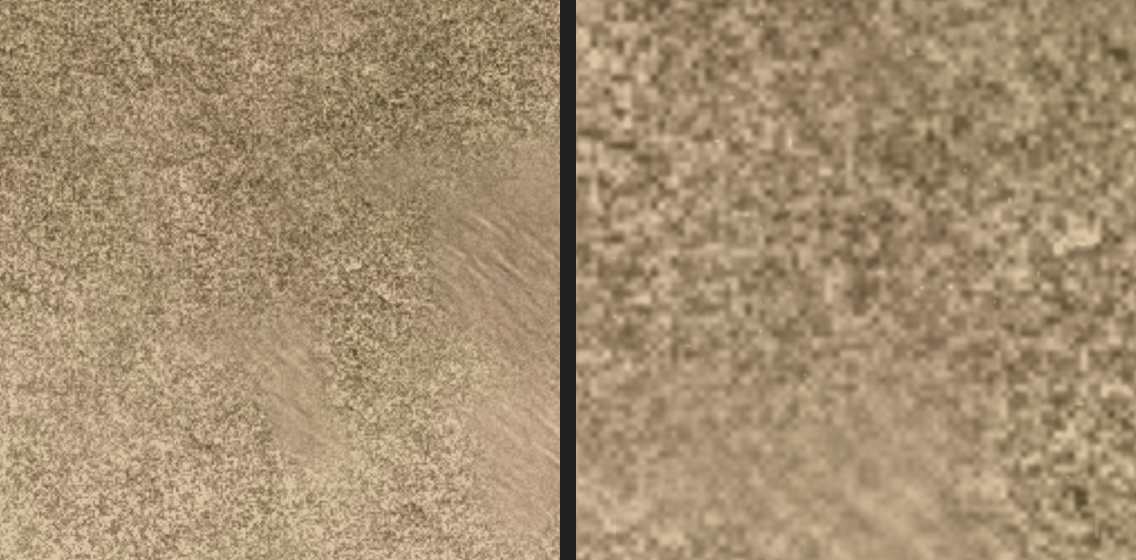
Left: the whole. Right: its middle third, enlarged.
This texture is drawn by a Shadertoy shader. Its source:

```glsl
// Dry sandy ground with fine grain, curved scuff marks and wind-smoothed streaky patches.

const vec3 DARK_SAND = vec3(0.45, 0.37, 0.27);
const vec3 LIGHT_SAND = vec3(0.79, 0.70, 0.58);
const vec3 OLIVE_TINT = vec3(-0.012, 0.004, -0.012);
const vec3 DUST_TINT = vec3(0.012, -0.003, 0.008);
const vec2 LIGHT_DIR = vec2(0.30, 0.954);
const float TONE_TOP = 0.48;
const float TONE_BOTTOM = 0.81;
const float GRAIN_SCALE = 250.0;
const float GRAIN_STRENGTH = 0.72;
const float SCUFF_STRENGTH = 0.85;
const float STREAK_STRENGTH = 0.75;
const float STREAK_ANGLE = -0.68;

float hash(vec2 cell) {
    uvec2 q = uvec2(ivec2(cell) + 32768);
    uint h = q.x * 73856093u ^ q.y * 19349663u;
    h = (h ^ (h >> 15)) * 739982445u;
    h = (h ^ (h >> 12)) * 695872825u;
    h ^= h >> 15;
    return float(h & 65535u) / 65535.0;
}

float noise(vec2 p) {
    vec2 i = floor(p), f = fract(p);
    f = f * f * (3.0 - 2.0 * f);
    return mix(mix(hash(i), hash(i + vec2(1, 0)), f.x),
               mix(hash(i + vec2(0, 1)), hash(i + vec2(1, 1)), f.x), f.y);
}

float fbm(vec2 p) {
    float sum = 0.0, amp = 0.5;
    for (int i = 0; i < 4; i++) {
        sum += amp * noise(p);
        p = mat2(0.8, 0.6, -0.6, 0.8) * p * 2.03 + 17.3;
        amp *= 0.5;
    }
    return sum / 0.9375;
}

vec2 warp(vec2 p, float scale) {
    return vec2(fbm(p * scale + 3.1), fbm(p * scale + 41.7)) - 0.5;
}

// Lit slopes of raised arc segments, one candidate per grid cell
float scuffs(vec2 p, float scale, float width, float seed) {
    vec2 q = p * scale, base = floor(q);
    float shade = 0.0;
    for (int y = -1; y <= 1; y++)
    for (int x = -1; x <= 1; x++) {
        vec2 id = base + vec2(x, y), key = id * 7.0 + seed;
        vec2 middle = id + 0.5 + 0.8 * (vec2(hash(key), hash(key + 1.0)) - 0.5);
        float angle = 6.2832 * hash(key + 2.0);
        float radius = mix(0.2, 0.58, hash(key + 3.0));
        float span = mix(0.45, 1.25, hash(key + 4.0));
        float strength = smoothstep(0.25, 0.9, hash(key + 5.0));
        vec2 heading = vec2(cos(angle), sin(angle));
        vec2 v = q - middle + radius * heading;
        float len = max(length(v), 1e-4);
        float bend = acos(clamp(dot(v / len, heading), -1.0, 1.0));
        float fade = 1.0 - smoothstep(0.4, 1.0, bend / span);
        float d = (len - radius) / (width * (0.5 + 0.6 * fade));
        shade += d * exp(-d * d) * dot(v / len, LIGHT_DIR) * fade * strength;
    }
    return shade * (shade < 0.0 ? 1.35 : 1.0);
}

// Short wind-drawn dashes along one heading
float streaks(vec2 p, float angle) {
    vec2 along = vec2(cos(angle), sin(angle));
    vec2 q = vec2(dot(p, along), dot(p, vec2(-along.y, along.x)));
    vec2 a = q * vec2(24.0, 95.0);
    return noise(a) - noise(a + vec2(0.15, 0.65)) + 0.3 * (noise(q * vec2(55.0, 190.0)) - 0.5);
}

float blob(vec2 p, vec2 center, vec2 size) {
    vec2 d = (p - center) / size;
    return exp(-dot(d, d));
}

void mainImage(out vec4 fragColor, in vec2 fragCoord) {
    vec2 p = fragCoord / iResolution.xy;
    vec2 soft = p + 0.16 * warp(p, 6.0);

    // Patches swept smooth, mostly on the right and through the lower centre
    float swept = blob(soft, vec2(0.93, 0.55), vec2(0.20, 0.24))
                + blob(soft, vec2(0.93, 0.17), vec2(0.13, 0.13))
                + 0.8 * blob(soft, vec2(0.55, 0.25), vec2(0.07, 0.19))
                + 0.7 * blob(soft, vec2(0.42, 0.38), vec2(0.10, 0.09))
                + 0.6 * blob(soft, vec2(0.66, 0.71), vec2(0.11, 0.07));
    swept = smoothstep(0.2, 0.85, swept + 0.5 * (fbm(p * 7.0 + 9.0) - 0.5));
    float rough = 1.0 - swept;

    // Broad shading
    float tone = mix(TONE_BOTTOM, TONE_TOP, smoothstep(0.0, 0.75, p.y + 0.06 * (p.x - 0.5)));
    tone += 0.34 * (fbm(p * 4.0 + 5.0) - 0.5) + 0.25 * (fbm(p * 15.0) - 0.5) + 0.05 * swept;

    // Lumpy relief and curved scuffs
    vec2 bent = p + 0.022 * warp(p, 22.0);
    vec2 lump = bent * 30.0;
    float relief = fbm(lump) - fbm(lump + 0.35 * LIGHT_DIR);
    float marks = scuffs(bent, 9.0, 0.05, 11.0) + 0.6 * scuffs(bent, 18.0, 0.07, 203.0);
    float trodden = rough * (0.35 + 0.65 * smoothstep(0.35, 0.65, fbm(p * 5.0 + 31.0)));
    tone += 0.55 * relief * rough + SCUFF_STRENGTH * marks * trodden;

    // Streaks, strongest around the swept patches
    float edge = swept * (1.0 - 0.55 * swept);
    float drift = edge + 0.3 * blob(soft, vec2(0.82, 0.42), vec2(0.18, 0.2));
    drift *= smoothstep(0.3, 0.65, fbm(p * 9.0 + 63.0));
    tone += STREAK_STRENGTH * drift * streaks(p + 0.03 * warp(p, 8.0), STREAK_ANGLE);

    // Fine grain and scattered pale grit
    float grain = noise(p * GRAIN_SCALE) + noise(p.yx * GRAIN_SCALE * 0.58 + 7.0) - 1.0;
    float patchy = 0.7 + 0.6 * fbm(p * 8.0 + 77.0);
    tone += GRAIN_STRENGTH * grain * patchy * mix(0.3, 1.0, rough);
    tone += 0.35 * rough * smoothstep(0.93, 0.99, noise(p * 115.0 + 19.0));

    vec3 color = mix(DARK_SAND, LIGHT_SAND, clamp(tone, -0.35, 1.2));
    color += OLIVE_TINT * smoothstep(0.5, 0.7, fbm(p * 6.0 + 88.0) + 0.15 * p.y);
    color += DUST_TINT * swept;
    fragColor = vec4(color, 1.0);
}
```
